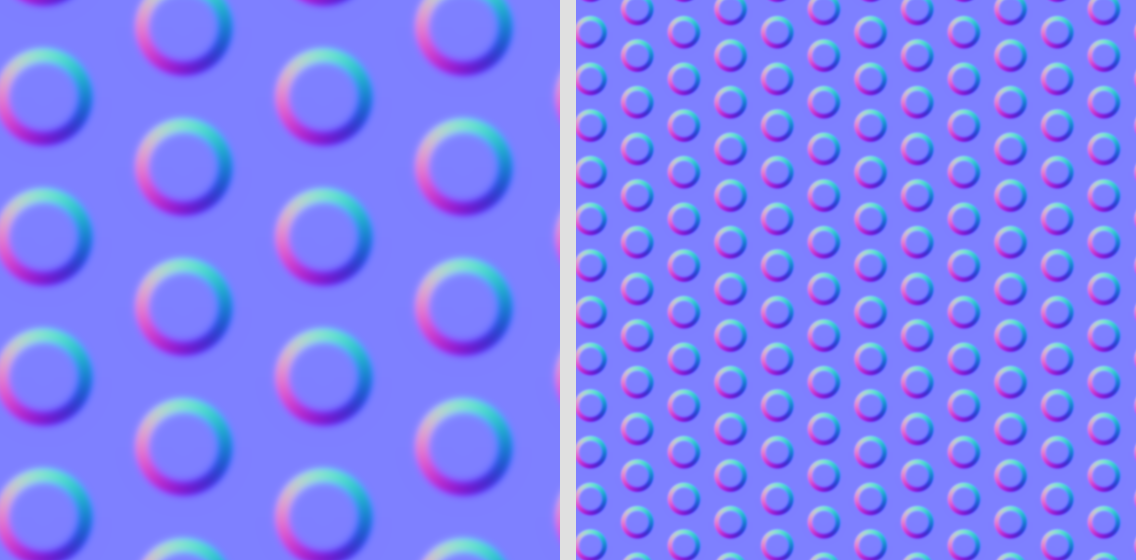
Left: one tile. Right: repeated 3 by 3.
Reproduce this texture map procedurally as a WebGL 2 fragment shader.

```glsl
#version 300 es
precision highp float;
// Tangent-space normal map of raised round studs in staggered columns.

uniform vec2 u_resolution;
out vec4 fragColor;

// Layout, in whole cells so that the tile wraps
const float CELLS = 4.0;                      // columns and rows per tile
const float COLUMN_STAGGER = 0.5;             // shift of every second column
const vec2 STUD_CENTER = vec2(0.3125, 0.307); // first stud, in cells

// Stud profile, in cells
const float RIM_RADIUS = 0.301;
const float RIM_WIDTH_INNER = 0.057;
const float RIM_WIDTH_OUTER = 0.049;
const float RIM_SLOPE = 1.2;

// Direction of the encoded slope along each axis
const vec2 SLOPE_SIGN = vec2(-1.0, 1.0);
const vec3 FLAT_TINT = vec3(-0.006, 0.0, 0.0);

// Offset from the center of the stud in this column and row
vec2 studOffset(vec2 uv) {
    vec2 grid = uv * CELLS - STUD_CENTER + 0.5;
    grid.y += COLUMN_STAGGER * mod(floor(grid.x), 2.0);
    return fract(grid) - 0.5;
}

// Steepness of the soft rim at a given radius
float rimSlope(float radius) {
    float d = radius - RIM_RADIUS;
    float width = d < 0.0 ? RIM_WIDTH_INNER : RIM_WIDTH_OUTER;
    float t = d / width;
    return RIM_SLOPE * exp(-t * t);
}

void main() {
    vec2 uv = gl_FragCoord.xy / u_resolution;
    vec2 offset = studOffset(uv);
    float radius = length(offset);
    vec2 outward = offset / max(radius, 1e-4);

    // Tilt the normal across the rim, then encode it as color
    vec3 normal = normalize(vec3(SLOPE_SIGN * outward * rimSlope(radius), 1.0));
    fragColor = vec4(normal * 0.5 + 0.5 + FLAT_TINT, 1.0);
}
```
